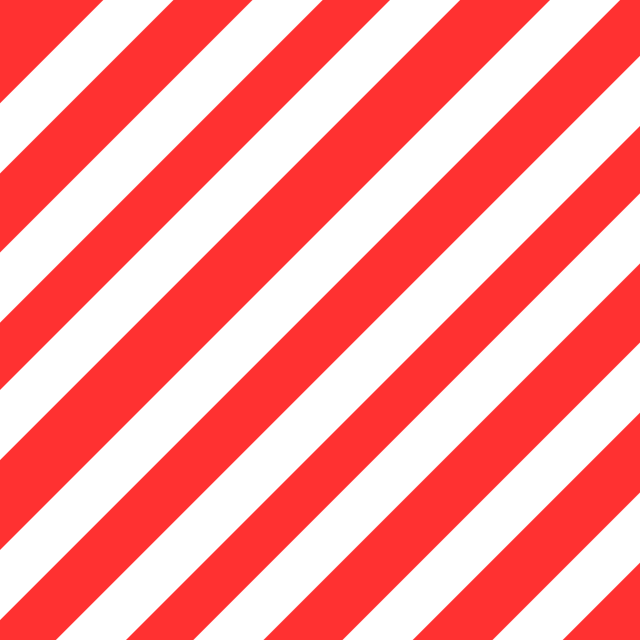
Reproduce this pattern procedurally as a WebGL 1 fragment shader.

```glsl
precision highp float;
// Red ground with eight 45-degree white stripes, unevenly spaced.

uniform vec2 u_resolution;

const vec3 RED = vec3(1.0, 0.192, 0.192);
const vec3 WHITE = vec3(1.0);

// Lengths run along the canvas edge, as fractions of its side.
const int STRIPE_COUNT = 8;
const float FIRST_EDGE = 0.1607;
const float STRIPE_STEP = 0.22973;
const float STRIPE_WIDTH = 0.1096;

// Layered waves that shift each stripe from even spacing.
const float WAVE_PERIOD = 7.0;
const vec3 HARMONICS = vec3(1.0, 2.0, 3.0);
const vec3 COS_SHIFT = vec3(-0.00301, 0.00789, -0.00414);
const vec3 SIN_SHIFT = vec3(0.00103, 0.00225, 0.0023);

const float TAU = 6.2831853;

float stripeCenter(float index) {
  vec3 angle = HARMONICS * TAU * index / WAVE_PERIOD;
  float shift = dot(COS_SHIFT, cos(angle)) + dot(SIN_SHIFT, sin(angle));
  return FIRST_EDGE + index * STRIPE_STEP + shift + 0.5 * STRIPE_WIDTH;
}

void main() {
  vec2 uv = gl_FragCoord.xy / u_resolution;
  float pixel = 1.0 / min(u_resolution.x, u_resolution.y);

  // Diagonal position, growing from the top left to the bottom right.
  float diagonal = uv.x + 1.0 - uv.y;

  // Signed distance to the nearest stripe, negative inside.
  float dist = 2.0;
  for (int i = 0; i < STRIPE_COUNT; i++) {
    float offset = abs(diagonal - stripeCenter(float(i)));
    dist = min(dist, offset - 0.5 * STRIPE_WIDTH);
  }

  float coverage = 1.0 - smoothstep(-pixel, pixel, dist);
  gl_FragColor = vec4(mix(RED, WHITE, coverage), 1.0);
}
```
